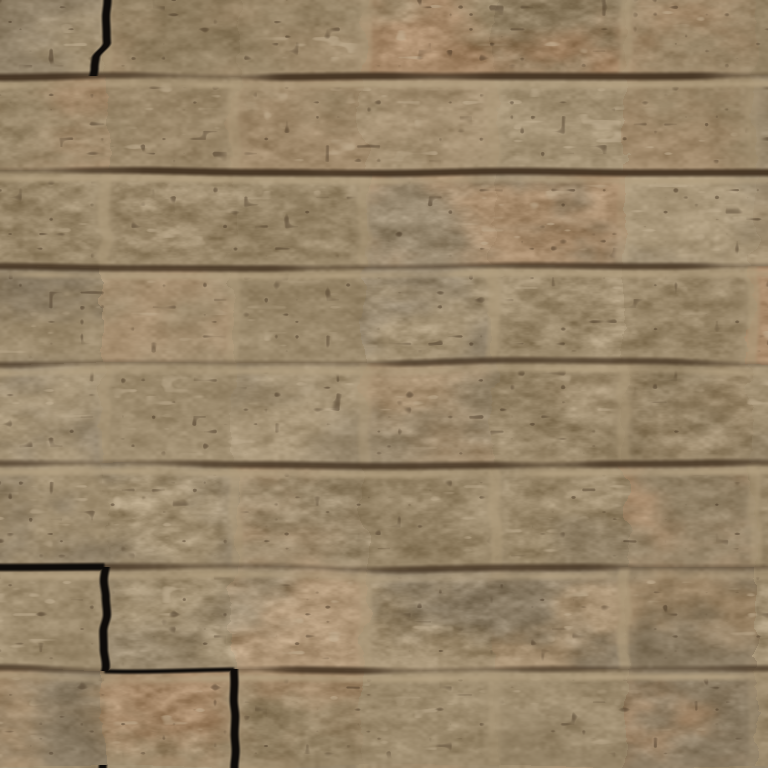
Write a Shadertoy shader that draws this texture.

```glsl
const float COURSE = 0.129;      // height of one course
const float FIRST_BED = 0.098;   // first bed joint, measured from the top
const float BED_BOW = 0.013;     // upward drift of the middle courses
const float BRICK = 0.338;       // length of one brick
const float FIRST_HEAD = 0.136;  // first head joint of the even courses
const float BED_WIDTH = 0.0042;
const float HEAD_WIDTH = 0.007;
const float CRACK_WIDTH = 0.0053;
const float GRAIN = 0.24;
const float RELIEF = 0.30;
const vec3 STONE = vec3(0.610, 0.540, 0.425);
const vec3 WARM = vec3(0.640, 0.485, 0.355);
const vec3 GREY = vec3(0.510, 0.460, 0.385);
const vec3 MORTAR = vec3(0.670, 0.595, 0.470);
const vec3 PALE = vec3(0.770, 0.700, 0.590);
const vec3 SHADOW = vec3(0.250, 0.185, 0.120);
const vec3 CRACK = vec3(0.055, 0.045, 0.035);

float hash(vec2 p) {
    return fract(sin(dot(p, vec2(127.1, 311.7))) * 43758.5453);
}

float noise(vec2 p) {
    vec2 i = floor(p), f = fract(p);
    f = f * f * (3.0 - 2.0 * f);
    return mix(mix(hash(i), hash(i + vec2(1, 0)), f.x),
               mix(hash(i + vec2(0, 1)), hash(i + vec2(1, 1)), f.x), f.y);
}

float fbm(vec2 p) {
    float sum = 0.0, amp = 0.5;
    for (int i = 0; i < 4; i++) {
        sum += amp * noise(p);
        p = p * 2.03 + 17.3;
        amp *= 0.5;
    }
    return sum;
}

// Coverage of a line of the given half width
float line(float d, float halfWidth, float blur) {
    return 1.0 - smoothstep(halfWidth - blur, halfWidth + blur, abs(d));
}

// Rough face, stretched along the course
float surface(vec2 p) {
    return fbm(p * vec2(32.0, 62.0));
}

void mainImage(out vec4 fragColor, in vec2 fragCoord) {
    vec2 p = fragCoord / iResolution.xy;
    p.y = 1.0 - p.y;
    float blur = 0.0018 + 0.5 / iResolution.y;

    // Courses and bed joints
    float bow = sin(3.14159 * (p.y - FIRST_BED) / (6.0 * COURSE));
    float row = (p.y - FIRST_BED + BED_BOW * bow * bow) / COURSE + 1.0;
    row += 0.05 * (noise(vec2(p.x * 6.0, floor(row + 0.5) * 9.0)) - 0.5);
    float course = floor(row);
    float bed = floor(row + 0.5);
    float bedDist = (row - bed) * COURSE;
    float hasBed = step(0.5, bed) * step(bed, 7.5);

    // Head joints, shifted by half a brick in every other course
    float headStart = FIRST_HEAD + 0.5 * BRICK * mod(course, 2.0);
    float waver = 0.008 * (noise(vec2(course * 7.0, p.y * 45.0)) - 0.5);
    float column = (p.x + waver - headStart) / BRICK;
    float head = floor(column + 0.5);
    float headDist = (column - head) * BRICK;

    // Tone of each half brick
    float ragged = 0.05 * (fbm(p * 30.0) - 0.47);
    vec2 cell = vec2(floor(column * 2.0 + ragged * 4.0), course);
    float patchy = fbm(p * vec2(9.0, 14.0) + 4.0);
    float warmth = smoothstep(0.35, 1.0, hash(cell + 3.7)) * smoothstep(0.25, 0.65, patchy);
    float greyness = smoothstep(0.3, 1.0, hash(cell + 8.1)) * smoothstep(0.65, 0.3, patchy);
    vec3 color = mix(STONE, WARM, 0.6 * warmth);
    color = mix(color, GREY, 0.65 * greyness);
    color += 0.06 * (hash(cell) - 0.5) + 0.10 * (patchy - 0.47);

    // Grain, lit from above
    float rough = surface(p);
    float slope = surface(p + vec2(0.001, 0.005)) - rough;
    float face = smoothstep(0.004, 0.022, min(abs(bedDist), abs(headDist)));
    float wear = mix(0.4, 1.0, face) * (0.6 + 0.7 * hash(cell + 5.2));
    color += wear * (GRAIN * (rough - 0.47) + RELIEF * slope);
    color += 0.05 * (noise(p * vec2(150.0, 190.0)) - 0.5);
    color += 0.022 * (1.0 - face);

    // Pale chips and dark pits
    float chip = smoothstep(0.80, 0.96, noise(p * vec2(46.0, 120.0) + 31.0));
    float pit = smoothstep(0.86, 0.98, noise(p * vec2(75.0, 105.0) + 63.0));
    color = mix(color, PALE, 0.5 * chip * face * smoothstep(0.35, 0.6, patchy));
    color = mix(color, SHADOW, 0.45 * pit * face);

    // Mortar in the head joints
    float filled = 0.25 + 0.45 * hash(vec2(head, course + 20.0));
    color = mix(color, MORTAR + 0.12 * (rough - 0.47), filled * line(headDist, HEAD_WIDTH, 0.004));

    // Bed joints: shadow with a lit mortar lip below
    float open = smoothstep(0.15, 0.65, noise(vec2(p.x * 7.0, bed * 13.0)));
    open *= 0.65 + 0.35 * hash(vec2(bed, 4.0));
    float lip = line(bedDist - 0.011, 0.004, 0.004) * (0.25 + 0.6 * noise(vec2(p.x * 18.0, bed * 5.0)));
    color = mix(color, MORTAR + 0.03, hasBed * lip);
    float shade = line(bedDist, BED_WIDTH * (0.65 + 0.5 * open), blur + 0.001);
    color = mix(color, SHADOW, hasBed * shade * (0.3 + 0.65 * open));

    // Stepped crack through the top course and the two lowest ones
    float kink = course < 0.5 ? 0.014 * smoothstep(0.055, 0.075, p.y) : 0.0;
    float cracked = float((course < 0.5 || course > 5.5) && abs(head) < 0.5);
    float split = cracked * line(headDist + kink, CRACK_WIDTH, blur);
    float stepCentre = FIRST_HEAD + (bed - 6.5) * 0.5 * BRICK;
    float stepSpan = line(p.x - stepCentre, 0.25 * BRICK, blur) * step(5.5, bed) * hasBed;
    float ledge = stepSpan * line(bedDist, bed < 6.5 ? 0.0042 : 0.0025, blur);
    color = mix(color, CRACK, max(split, ledge));

    fragColor = vec4(clamp(color, 0.0, 1.0), 1.0);
}
```
